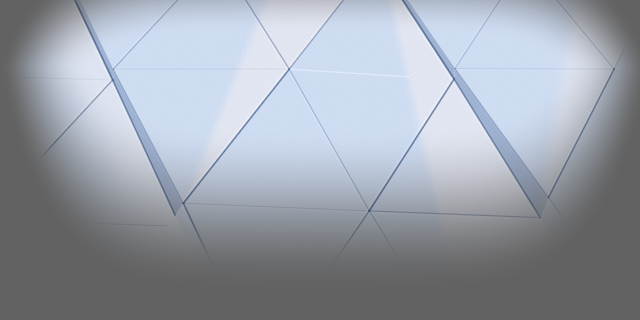
Reproduce this background procedurally as a WebGL 2 fragment shader.

```glsl
#version 300 es
precision highp float;

uniform vec2 u_resolution;
out vec4 outColor;

#define BACKDROP vec3(0.385, 0.385, 0.385)
#define PANEL_BLUE vec3(0.81, 0.865, 0.95)
#define PANEL_WHITE vec3(0.885, 0.90, 0.945)
#define BEVEL_TINT vec3(0.77, 0.81, 0.87)
#define SEAM_TINT vec3(0.62, 0.52, 0.38)
#define GLOW_CENTER vec2(1.016, 0.792)
#define GLOW_INNER 0.26
#define HIGHLIGHT 0.10
#define WEAVE 0.006

float pixel;

float hash(vec2 p) {
    return fract(sin(dot(p, vec2(127.1, 311.7))) * 43758.55);
}

// Signed distance to a line, positive on the left of a -> b.
float side(vec2 p, vec2 a, vec2 b) {
    vec2 d = normalize(b - a);
    return dot(p - a, vec2(-d.y, d.x));
}

float cover(float inside) {
    return clamp(inside / pixel + 0.5, 0.0, 1.0);
}

// Convex quad with corners in counter-clockwise order.
float quad(vec2 p, vec2 a, vec2 b, vec2 c, vec2 d) {
    return cover(min(min(side(p, a, b), side(p, b, c)), min(side(p, c, d), side(p, d, a))));
}

float segment(vec2 p, vec2 a, vec2 b) {
    vec2 d = b - a;
    float h = clamp(dot(p - a, d) / dot(d, d), 0.0, 1.0);
    return length(p - a - d * h);
}

// Groove with a pale edge beside it; positive values darken.
float seam(vec2 p, vec2 a, vec2 b, float halfWidth, float depth) {
    vec2 d = normalize(b - a);
    vec2 offset = vec2(d.y, -d.x) * (halfWidth + 0.004);
    float groove = cover(halfWidth - segment(p, a, b));
    float edge = cover(0.002 - segment(p, a + offset, b + offset));
    return depth * (groove - HIGHLIGHT * edge);
}

// Soft light between two lines that run downwards.
float beam(vec2 p, vec2 a, vec2 b, vec2 c, vec2 d, float soft) {
    return smoothstep(-soft, soft, side(p, a, b)) * cover(-side(p, c, d));
}

// Rounded pool of light, wide and flat, longer below than above.
float glow(vec2 p) {
    vec2 q = abs(p - GLOW_CENTER) / vec2(1.016, p.y < GLOW_CENTER.y ? 0.703 : 0.39);
    float d = pow(pow(q.x, 5.2) + pow(q.y, 1.3), 0.77);
    return 1.0 - smoothstep(GLOW_INNER, 1.0, d);
}

void main() {
    vec2 p = gl_FragCoord.xy / u_resolution * vec2(2.0, 1.0);
    pixel = 1.0 / u_resolution.y;

    // Joints of the triangular panels
    vec2 leftTop = vec2(0.234, 1.0), leftMid = vec2(0.352, 0.750), leftLip = vec2(0.354, 0.784);
    vec2 leftEnd = vec2(0.547, 0.328), leftFoot = vec2(0.573, 0.365);
    vec2 rightTop = vec2(1.258, 1.0), rightMid = vec2(1.419, 0.753), rightLip = vec2(1.422, 0.786);
    vec2 rightEnd = vec2(1.688, 0.320), rightFoot = vec2(1.714, 0.383);
    vec2 hub = vec2(0.904, 0.784), base = vec2(1.154, 0.341), east = vec2(1.919, 0.784);

    // Panel sheen
    float sheen = beam(p, vec2(0.833, 1.0), vec2(0.586, 0.388), hub, leftFoot, 0.02);
    sheen += beam(p, vec2(1.219, 1.0), vec2(1.367, 0.349), rightTop, rightEnd, 0.02);
    sheen += 0.8 * beam(p, vec2(1.80, 1.0), vec2(1.69, 0.39), east, rightFoot, 0.03);
    sheen += 0.8 * beam(p, vec2(0.08, 1.0), vec2(0.39, 0.35), leftTop, leftEnd, 0.10);
    vec3 color = mix(PANEL_BLUE, PANEL_WHITE, clamp(sheen, 0.0, 1.0));

    // Raised bevels
    float bevel = quad(p, leftTop, leftMid, leftLip, vec2(0.250, 1.0));
    bevel = max(bevel, quad(p, leftMid, leftEnd, leftFoot, leftLip));
    bevel = max(bevel, quad(p, rightTop, rightMid, rightLip, vec2(1.274, 1.0)));
    bevel = max(bevel, quad(p, rightMid, rightEnd, rightFoot, rightLip));
    color *= mix(vec3(1.0), BEVEL_TINT, bevel);

    // Deep seams
    float groove = seam(p, leftTop, leftMid, 0.0028, 0.75) + seam(p, leftMid, leftEnd, 0.0025, 0.65);
    groove += seam(p, rightTop, rightMid, 0.0028, 0.75) + seam(p, rightMid, rightEnd, 0.0025, 0.6);
    groove += seam(p, leftLip, leftFoot, 0.0015, 0.3) + seam(p, rightLip, rightFoot, 0.0015, 0.3);
    groove += seam(p, hub, leftFoot, 0.0025, 0.8) + seam(p, rightMid, base, 0.0025, 0.8);
    groove += seam(p, leftMid, vec2(0.065, 0.44), 0.002, 0.6) + seam(p, east, rightFoot, 0.0023, 0.65);
    groove += seam(p, vec2(1.073, 1.0), hub, 0.002, 0.55) + seam(p, vec2(0.768, 1.0), hub, 0.002, 0.5);
    groove += seam(p, leftFoot, vec2(0.703, 0.089), 0.0028, 0.6);
    groove += seam(p, base, vec2(0.99, 0.102), 0.002, 0.55);

    // Fine seams
    groove += seam(p, vec2(0.555, 1.0), leftLip, 0.0018, 0.4) + seam(p, hub, base, 0.0015, 0.4);
    groove += seam(p, vec2(1.5625, 1.0), rightLip, 0.0015, 0.35) + seam(p, vec2(1.74, 1.0), east, 0.0015, 0.3);
    groove += seam(p, base, vec2(1.289, 0.122), 0.0015, 0.35) + seam(p, rightFoot, vec2(1.81, 0.245), 0.0015, 0.35);
    groove += seam(p, base, rightEnd, 0.0018, 0.4) + seam(p, leftFoot, base, 0.0014, 0.2);
    groove += seam(p, leftLip, hub, 0.0014, 0.13) + seam(p, rightLip, east, 0.0014, 0.15);
    groove += seam(p, vec2(0.221, 0.305), vec2(0.521, 0.294), 0.0016, 0.25);
    groove += seam(p, vec2(2.0, 0.948), east, 0.0015, 0.25) + seam(p, vec2(0.0, 0.76), leftMid, 0.0014, 0.1);
    groove -= 0.12 * cover(0.002 - segment(p, hub, vec2(1.276, 0.76)));

    // Woven surface, pool of light, then the grooves
    float light = glow(p);
    color += WEAVE * (sin((p.x + p.y) * 420.0) + hash(floor(p * 256.0)) - 0.5);
    color = mix(BACKDROP, color, light);
    color *= 1.0 - SEAM_TINT * clamp(groove, -0.15, 0.9) * smoothstep(0.0, 0.4, light);
    outColor = vec4(color, 1.0);
}
```
